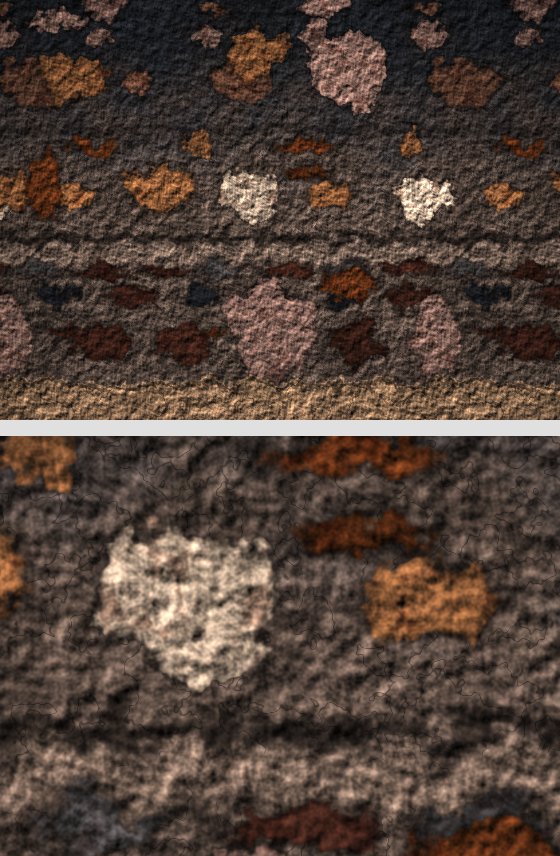
Top, the full canvas; bottom, a detail of the centre.
A Shadertoy shader for this texture:

```glsl
// Lengths are in canvas heights
const float PERIOD = 1.021;      // width of one repeat of the wall
const float EDGE = 0.003;        // softness of stone outlines
const float WARP = 0.028;        // raggedness of outlines
const float JITTER = 0.014;      // scatter of stones along a course
const float RELIEF = 2.2;        // strength of surface lighting
const float TAU = 6.2832;

const vec3 SOOT   = vec3(0.11, 0.115, 0.13);
const vec3 MORTAR = vec3(0.31, 0.255, 0.225);
const vec3 PALE   = vec3(0.45, 0.37, 0.32);
const vec3 TAN    = vec3(0.58, 0.45, 0.34);
const vec3 PINK   = vec3(0.50, 0.38, 0.34);
const vec3 OCHRE  = vec3(0.56, 0.36, 0.22);
const vec3 BROWN  = vec3(0.39, 0.26, 0.20);
const vec3 RUST   = vec3(0.34, 0.17, 0.08);
const vec3 MAROON = vec3(0.23, 0.125, 0.095);
const vec3 CREAM  = vec3(0.74, 0.64, 0.55);
const vec3 SLATE  = vec3(0.27, 0.25, 0.25);

// Courses: start x, centre y, stones per repeat
const int COURSES = 9;
const vec3 COURSE[COURSES] = vec3[](
    vec3(0.764, 0.98, 4), vec3(0.243, 0.913, 4), vec3(0.325, 0.803, 4),
    vec3(0.729, 0.655, 4), vec3(0.385, 0.53, 5), vec3(0.385, 0.357, 7),
    vec3(0.304, 0.297, 6), vec3(0.148, 0.21, 3), vec3(0.434, 0.185, 5));
// Half sizes of the even (xy) and odd (zw) stones
const vec4 COURSE_SIZE[COURSES] = vec4[](
    vec4(0.064, 0.036, 0.045, 0.022), vec4(0.036, 0.032, 0.038, 0.034),
    vec4(0.036, 0.03, 0.088, 0.052), vec4(0.07, 0.02, 0.032, 0.028),
    vec4(0.056, 0.036, 0.09, 0.066), vec4(0.066, 0.02, 0.055, 0.023),
    vec4(0.07, 0.025, 0.046, 0.026), vec4(0.05, 0.015, 0.045, 0.014),
    vec4(0.07, 0.055, 0.07, 0.085));
const vec3 EVEN_TINT[COURSES] = vec3[](PINK, PINK, BROWN, RUST, OCHRE, MAROON, MAROON, MAROON, MAROON);
const vec3 ODD_TINT[COURSES] = vec3[](BROWN, PINK, BROWN, OCHRE, CREAM, SLATE, SOOT, RUST, PINK);

// Boulders: centre and half size; the first REPEATED recur in every repeat
const int BOULDERS = 10;
const int REPEATED = 6;
const vec4 BOULDER[BOULDERS] = vec4[](
    vec4(0.616, 0.875, 0.085, 0.053), vec4(0.828, 0.835, 0.092, 0.095),
    vec4(0.385, 0.545, 0.1, 0.062), vec4(0.73, 0.583, 0.05, 0.017),
    vec4(0.833, 0.317, 0.07, 0.038), vec4(0.643, 0.215, 0.114, 0.11),
    vec4(0.182, 0.81, 0.095, 0.054), vec4(0.135, 0.95, 0.068, 0.028),
    vec4(0.02, 0.54, 0.08, 0.062), vec4(0.12, 0.55, 0.042, 0.078));
const vec3 BOULDER_TINT[BOULDERS] = vec3[](OCHRE, PINK, OCHRE, RUST, RUST, PINK, OCHRE, PINK, OCHRE, RUST);

float hash(vec2 p) {
    vec3 q = fract(p.xyx * 0.1031);
    q += dot(q, q.yzx + 33.33);
    return fract((q.x + q.y) * q.z);
}

float corner(vec2 cell, vec2 offset, float cells) {
    float a = TAU * hash(vec2(mod(cell.x, cells), cell.y) + cells);
    return dot(vec2(cos(a), sin(a)), offset);
}

// Gradient noise that wraps after one repeat
float noise(vec2 p, float cells) {
    p *= cells / PERIOD;
    vec2 i = floor(p), f = p - i, u = f * f * f * (f * (f * 6.0 - 15.0) + 10.0);
    vec2 e = vec2(1, 0);
    return mix(mix(corner(i, f, cells), corner(i + e, f - e, cells), u.x),
               mix(corner(i + e.yx, f - e.yx, cells), corner(i + 1.0, f - 1.0, cells), u.x), u.y);
}

float fbm(vec2 p, float cells) {
    float sum = 0.0, amp = 1.0;
    for (int i = 0; i < 4; i++, amp *= 0.6, cells *= 2.0) sum += amp * noise(p, cells);
    return sum;
}

// Lays a row of chipped polygons; surface holds mottling and lighting
void layStones(inout vec3 col, vec2 p, vec2 surface, vec3 row, vec4 sizes, vec3 evenTint, vec3 oddTint) {
    float spacing = PERIOD / row.z;
    float slot = floor((p.x - row.x) / spacing + 0.5);
    float id = mod(slot, max(row.z, 1.0));
    bool odd = mod(id, 2.0) > 0.5;
    vec2 seed = vec2(id * 7.0, floor(row.y * 97.0) + floor(row.x * 31.0));
    vec2 size = (odd ? sizes.zw : sizes.xy) * mix(0.85, 1.08, hash(seed));
    vec2 shift = JITTER * (vec2(hash(seed + 3.0), hash(seed + 5.0)) - 0.5);
    vec2 q = (p - vec2(row.x + slot * spacing, row.y) - shift) / size;

    float d = -1.0;
    for (float i = 0.0; i < 7.0; i++) {
        float a = (i + 0.7 * hash(seed + i * 11.0)) * TAU / 7.0;
        d = max(d, dot(q, vec2(cos(a), sin(a))) - mix(0.76, 1.03, hash(seed + i * 17.0 + 1.0)));
    }
    d *= min(size.x, size.y);

    vec3 tint = (odd ? oddTint : evenTint) * mix(0.85, 1.15, hash(seed + 9.0));
    tint = mix(tint, tint * vec3(0.5, 0.42, 0.4), 0.7 * smoothstep(0.1, 0.45, surface.x));
    tint *= (1.0 + 0.35 * surface.x) * surface.y * mix(1.0, 0.72, smoothstep(-0.01, 0.0, d));
    col *= mix(0.62, 1.0, smoothstep(0.0, 0.012, d));
    col = mix(tint, col, smoothstep(-EDGE, EDGE, d));
}

void mainImage(out vec4 fragColor, in vec2 fragCoord) {
    vec2 p = fragCoord / iResolution.y;
    float broad = fbm(p, 7.0);
    float grain = fbm(p, 40.0);
    float light = 1.0 + RELIEF * 0.5 * (grain - fbm(p + vec2(-0.003, 0.005), 40.0));
    vec2 ragged = p + WARP * vec2(fbm(p + 3.1, 20.0), fbm(p + 7.7, 20.0));
    vec2 surface = vec2(fbm(p + 5.3, 22.0), light);

    // Mortar, sooty towards the top, with pits and fine cracks
    vec3 col = mix(MORTAR, SOOT, smoothstep(0.5, 0.95, p.y + 0.2 * broad));
    col *= (1.0 + 0.3 * broad + 0.25 * grain) * light;
    col *= mix(0.65, 1.0, smoothstep(0.0, 0.05, abs(surface.x + 0.12)));

    // Dark joint, shadowed ledge and the pale strip beneath it
    float y = ragged.y;
    col *= 1.0 - 0.35 * smoothstep(0.022, 0.0, abs(y - 0.69));
    col = mix(col, PALE * light * (1.0 + 0.3 * grain), 0.75 * smoothstep(0.03, 0.015, abs(y - 0.392)));
    col *= 1.0 - 0.5 * smoothstep(0.018, 0.004, abs(y - 0.433));

    for (int i = 0; i < COURSES; i++)
        layStones(col, ragged, surface, COURSE[i], COURSE_SIZE[i], EVEN_TINT[i], ODD_TINT[i]);
    for (int i = 0; i < BOULDERS; i++)
        layStones(col, ragged, surface, vec3(BOULDER[i].xy, i < REPEATED ? 1.0 : 0.5),
                  BOULDER[i].zwzw, BOULDER_TINT[i], BOULDER_TINT[i]);

    // Cracked tan footing with a dark lip
    vec3 footing = TAN * light * (1.0 + 0.3 * broad + 0.2 * grain);
    footing *= mix(0.6, 1.0, smoothstep(0.0, 0.05, abs(noise(ragged, 11.0))));
    col = mix(footing, col, smoothstep(0.09, 0.098, y));
    col *= 1.0 - 0.45 * smoothstep(0.009, 0.002, abs(y - 0.083));

    // Falloff towards the corners
    vec2 c = fragCoord / iResolution.xy - 0.5;
    col *= 1.08 - 0.75 * dot(c, c);
    fragColor = vec4(clamp(col, 0.0, 1.0), 1.0);
}
```
